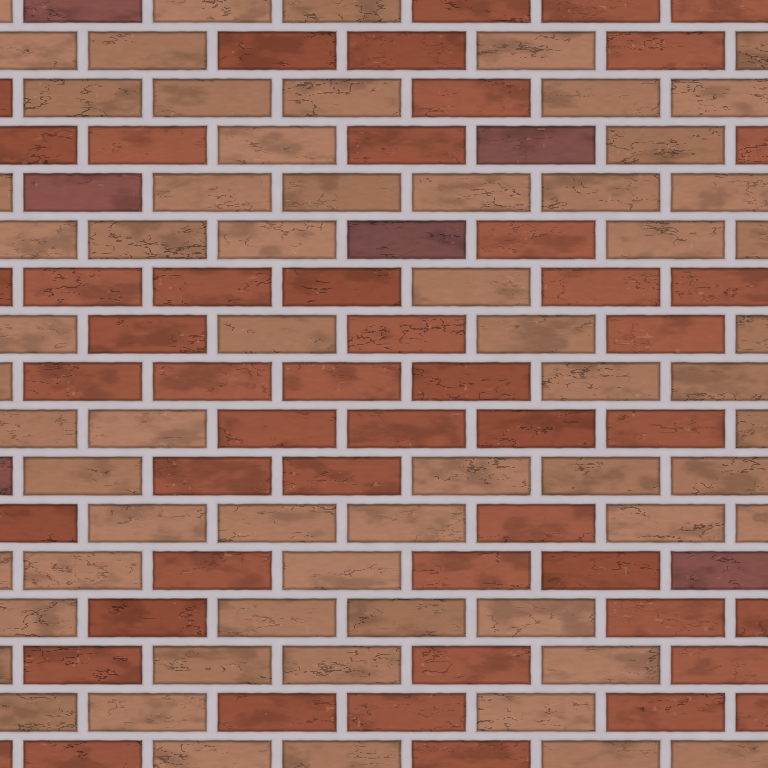
A three.js fragment shader for this texture:

```glsl
// Running-bond brick wall: tan, red and a few plum bricks in pale grey mortar.
// Each brick is a box distance in a staggered cell; hashes pick its colour,
// and stretched noise adds grain, stains and broken dark scratches.
varying vec2 vUv;

float hash(vec2 p) {
  vec3 q = fract(vec3(p.xyx) * 0.1031);
  q += dot(q, q.yzx + 33.33);
  return fract((q.x + q.y) * q.z);
}

float noise(vec2 p) {
  vec2 i = floor(p);
  vec2 f = fract(p);
  f = f * f * (3.0 - 2.0 * f);
  return mix(mix(hash(i), hash(i + vec2(1.0, 0.0)), f.x),
             mix(hash(i + vec2(0.0, 1.0)), hash(i + vec2(1.0, 1.0)), f.x), f.y);
}

float fbm(vec2 p) {
  float sum = 0.0;
  float amplitude = 0.5;
  for (int i = 0; i < 4; i++) {
    sum += amplitude * noise(p);
    p = p * 2.03 + 17.3;
    amplitude *= 0.5;
  }
  return sum / 0.9375;
}

float boxDistance(vec2 p, vec2 halfSize) {
  vec2 d = abs(p) - halfSize;
  return length(max(d, 0.0)) + min(max(d.x, d.y), 0.0);
}

// Mostly tan, about two fifths red, a few plum
vec3 brickColor(vec2 id) {
  float kind = hash(id + 41.0);
  float shade = hash(id + 83.0);
  vec3 tan1 = mix(vec3(0.61, 0.435, 0.335), vec3(0.67, 0.48, 0.385), shade);
  vec3 red = mix(vec3(0.54, 0.29, 0.21), vec3(0.61, 0.355, 0.27), shade);
  vec3 plum = mix(vec3(0.45, 0.29, 0.28), vec3(0.53, 0.32, 0.29), shade);
  return kind < 0.57 ? tan1 : (kind < 0.96 ? red : plum);
}

// Grain, soft stains and scratches on one brick face
vec3 weather(vec3 color, vec2 p, vec2 id) {
  vec2 q = p + 3.0 * vec2(hash(id + 7.0), hash(id + 19.0));
  float grain = fbm(q * vec2(90.0, 260.0));
  float stain = fbm(q * vec2(22.0, 48.0) + 5.0);
  color *= 0.96 + 0.08 * grain;
  color *= 1.0 - 0.15 * smoothstep(0.48, 0.75, stain);

  float ridge = abs(fbm(q * vec2(40.0, 125.0) + 31.0) - 0.5);
  float patches = smoothstep(0.48, 0.66, fbm(q * vec2(26.0, 55.0) + 63.0));
  float scratch = (1.0 - smoothstep(0.0, 0.045, ridge)) * patches;
  color = mix(color, color * vec3(0.58, 0.60, 0.63), scratch * (0.35 + 0.6 * hash(id + 29.0)));

  // Rare chalky fleck
  float fleck = smoothstep(0.84, 0.93, noise(q * vec2(150.0, 230.0))) * patches;
  return mix(color, vec3(0.74, 0.59, 0.46), 0.3 * fleck);
}

void main() {
  // Staggered cells: 5.93 bricks across, 16.25 courses up
  vec2 count = vec2(5.93, 16.25);
  vec2 grid = vUv * count + vec2(-0.139, 0.323);
  float course = floor(grid.y);
  grid.x += 0.5 * mod(course, 2.0);
  vec2 id = vec2(floor(grid.x), course) + 11.0;
  vec2 p = (fract(grid) - 0.5) / count;

  // Slightly uneven brick outline
  float wobble = (noise(vUv * 110.0) - 0.5) * 0.0007;
  float d = boxDistance(p, vec2(0.0773, 0.0251)) + wobble;

  // Mortar, a touch darker beside the bricks
  vec3 mortar = vec3(0.755, 0.725, 0.745) * (0.975 + 0.05 * fbm(vUv * 60.0));
  mortar *= 0.92 + 0.08 * smoothstep(0.0, 0.004, d);

  // Brick face with a dark rim, strongest at the top
  vec3 brick = weather(brickColor(id), p, id);
  float rim = smoothstep(-0.0048, -0.0006, d);
  float topShade = smoothstep(0.019, 0.025, p.y);
  brick *= 1.0 - rim * (0.27 + 0.10 * topShade);
  brick *= 1.0 - 0.6 * p.y;

  float blend = 0.0013;
  gl_FragColor = vec4(mix(brick, mortar, smoothstep(-blend, blend, d)), 1.0);
}
```
